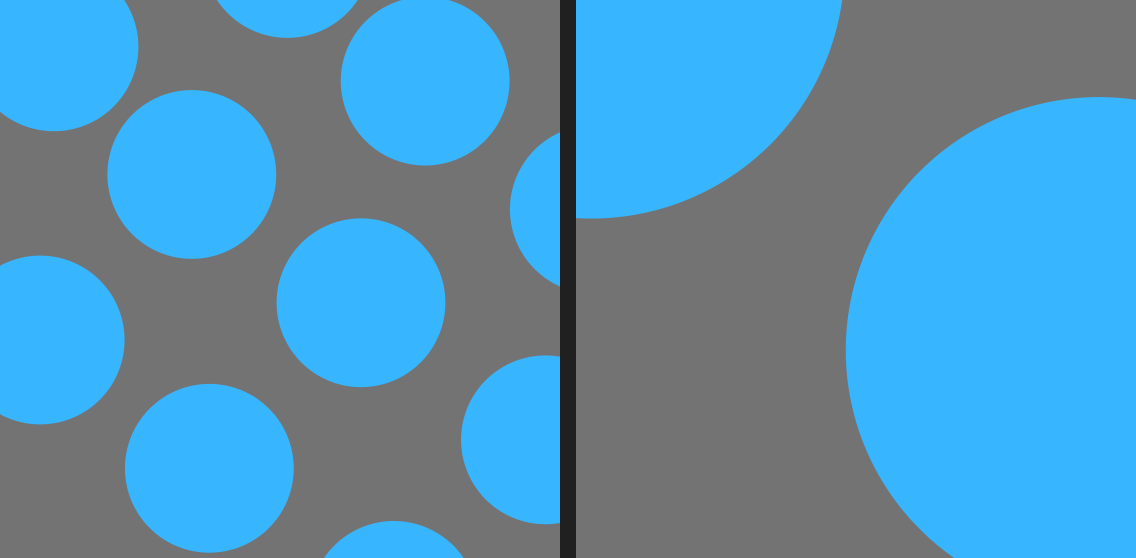
Left: the whole. Right: its middle third, enlarged.
This pattern is drawn by a WebGL 2 fragment shader. Its source:

```glsl
#version 300 es
precision highp float;
// Flat blue discs on grey, set on a skewed grid with uneven row and column steps.

uniform vec2 u_resolution;
out vec4 fragColor;

// Lengths are fractions of the canvas width, origin at the lower left.
const vec3 GROUND_GREY = vec3(0.45, 0.45, 0.45);
const vec3 DISC_BLUE = vec3(0.22, 0.71, 1.0);
const float DISC_RADIUS = 0.1507;
const vec2 FIRST_CENTRE = vec2(0.0964, 0.9128);

// Each centre is the first centre plus a column shift and a row shift.
const int COLUMNS = 4;
const int ROWS = 3;
const vec2 COLUMN_SHIFT[COLUMNS] = vec2[](
    vec2(0.0), vec2(0.2461, -0.2279), vec2(0.5482, -0.4570), vec2(0.8776, -0.7018));
const vec2 ROW_SHIFT[ROWS] = vec2[](
    vec2(-0.2708, -0.2956), vec2(0.0), vec2(0.4167, 0.1667));

// Signed distance to the nearest disc edge, negative inside.
float discDistance(vec2 point) {
    float nearest = 10.0;
    for (int row = 0; row < ROWS; row++) {
        for (int column = 0; column < COLUMNS; column++) {
            vec2 centre = FIRST_CENTRE + COLUMN_SHIFT[column] + ROW_SHIFT[row];
            nearest = min(nearest, distance(point, centre) - DISC_RADIUS);
        }
    }
    return nearest;
}

void main() {
    vec2 point = gl_FragCoord.xy / u_resolution.x;
    float pixelSize = 1.0 / u_resolution.x;

    // One-pixel smooth edge
    float coverage = clamp(0.5 - discDistance(point) / pixelSize, 0.0, 1.0);
    fragColor = vec4(mix(GROUND_GREY, DISC_BLUE, coverage), 1.0);
}
```
